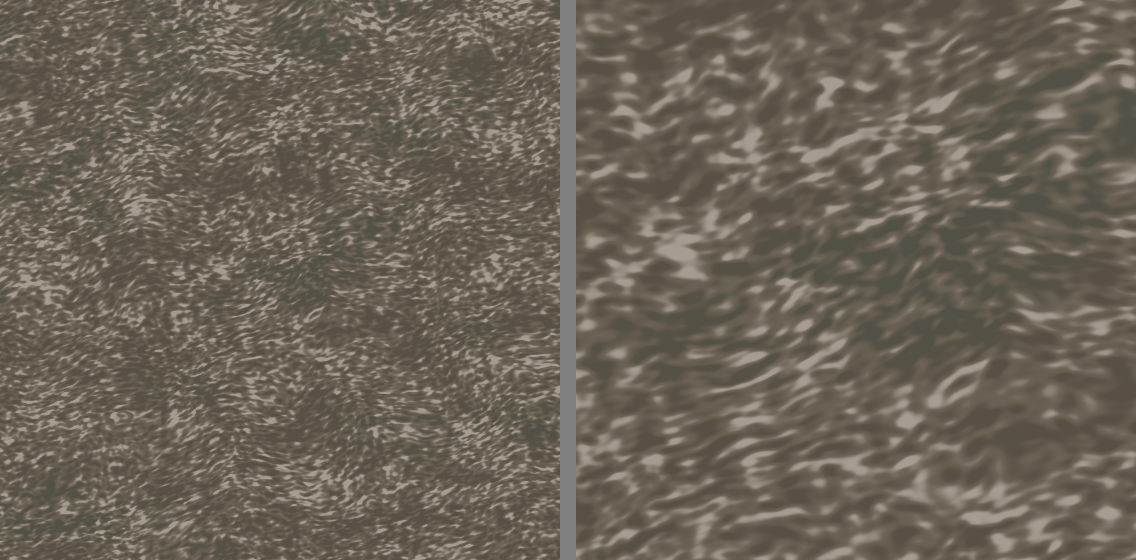
Left, the full canvas; right, a detail of the centre.
Write a Shadertoy shader that draws this texture.

```glsl
// Weathered dark stone covered in small pale flecks that gather in slanted drifts.

// Colours
const vec3 SHADOW = vec3(0.345, 0.315, 0.270);
const vec3 STONE  = vec3(0.420, 0.385, 0.332);
const vec3 PALE   = vec3(0.650, 0.610, 0.570);
const vec3 MOSS   = vec3(0.310, 0.318, 0.272);

// Cells per canvas, across and up
const vec2 DRIFT_FREQ   = vec2(6.0, 11.0);
const vec2 CLUSTER_FREQ = vec2(17.0, 34.0);
const vec2 FLECK_FREQ   = vec2(54.0, 122.0);
const vec2 CHIP_FREQ    = vec2(100.0, 195.0);
const vec2 MOSS_FREQ    = vec2(4.0, 7.0);

// Share of each layer in the relief; the squares add up to about one
const float DRIFT_AMOUNT   = 0.32;
const float CLUSTER_AMOUNT = 0.38;
const float FLECK_AMOUNT   = 0.74;
const float CHIP_AMOUNT    = 0.44;

// Direction of the flecks and how far it wanders
const float TILT = 0.24;
const float BEND_FREQ = 6.0;
const float BEND = 0.007;
const float RIPPLE_FREQ = 28.0;
const float RIPPLE = 0.0011;

const float MOSS_STRENGTH = 0.65;
const float NOISE_GAIN = 5.68; // brings gradient noise to unit deviation

// Integer hash: one random gradient per lattice cell, each part in -1..1
vec2 cellGradient(vec2 cell, uint seed) {
    uvec2 h = uvec2(ivec2(cell)) + uvec2(seed * 7919u, seed * 104729u);
    h = h * 1664525u + 1013904223u;
    h.x += h.y * 1664525u;
    h.y += h.x * 1664525u;
    h ^= h >> 16u;
    h.x += h.y * 1664525u;
    h.y += h.x * 1664525u;
    h ^= h >> 16u;
    return vec2(h & 65535u) / 32767.5 - 1.0;
}

float cornerValue(vec2 cell, vec2 local, vec2 corner, uint seed) {
    return dot(cellGradient(cell + corner, seed), local - corner);
}

// Gradient noise with zero mean and unit deviation
float noise(vec2 p, uint seed) {
    vec2 cell = floor(p);
    vec2 f = p - cell;
    vec2 w = f * f * f * (f * (f * 6.0 - 15.0) + 10.0);
    float low  = mix(cornerValue(cell, f, vec2(0, 0), seed),
                     cornerValue(cell, f, vec2(1, 0), seed), w.x);
    float high = mix(cornerValue(cell, f, vec2(0, 1), seed),
                     cornerValue(cell, f, vec2(1, 1), seed), w.x);
    return NOISE_GAIN * mix(low, high, w.y);
}

mat2 rotation(float angle) {
    float c = cos(angle), s = sin(angle);
    return mat2(c, -s, s, c);
}

// Bends the plane so that the flecks change direction from place to place
vec2 bendPlane(vec2 p) {
    vec2 bend   = vec2(noise(p * BEND_FREQ, 1u), noise(p * BEND_FREQ, 2u));
    vec2 ripple = vec2(noise(p * RIPPLE_FREQ, 3u), noise(p * RIPPLE_FREQ, 4u));
    return p + BEND * bend + RIPPLE * ripple;
}

// Height of the surface, near a normal distribution
float relief(vec2 p) {
    vec2 grain = rotation(TILT) * bendPlane(p);
    return DRIFT_AMOUNT   * noise(p * DRIFT_FREQ, 5u)
         + CLUSTER_AMOUNT * noise(grain * CLUSTER_FREQ, 6u)
         + FLECK_AMOUNT   * noise(grain * FLECK_FREQ, 7u)
         + CHIP_AMOUNT    * noise(grain * CHIP_FREQ, 8u);
}

void mainImage(out vec4 fragColor, in vec2 fragCoord) {
    vec2 uv = fragCoord / iResolution.y;
    float height = relief(uv);

    // Greenish film in the hollows, more of it towards the top
    float film = noise(uv * MOSS_FREQ, 9u) + 1.2 * (uv.y - 0.5) - 0.3 * height;
    float moss = MOSS_STRENGTH * smoothstep(0.3, 1.9, film);
    vec3 hollow = mix(SHADOW, MOSS, moss);

    // Broad dark tones first, then the pale flecks on the crests
    vec3 color = mix(hollow, STONE, smoothstep(-1.4, 0.6, height));
    color = mix(color, PALE, smoothstep(0.3, 2.1, height));
    fragColor = vec4(color, 1.0);
}
```
